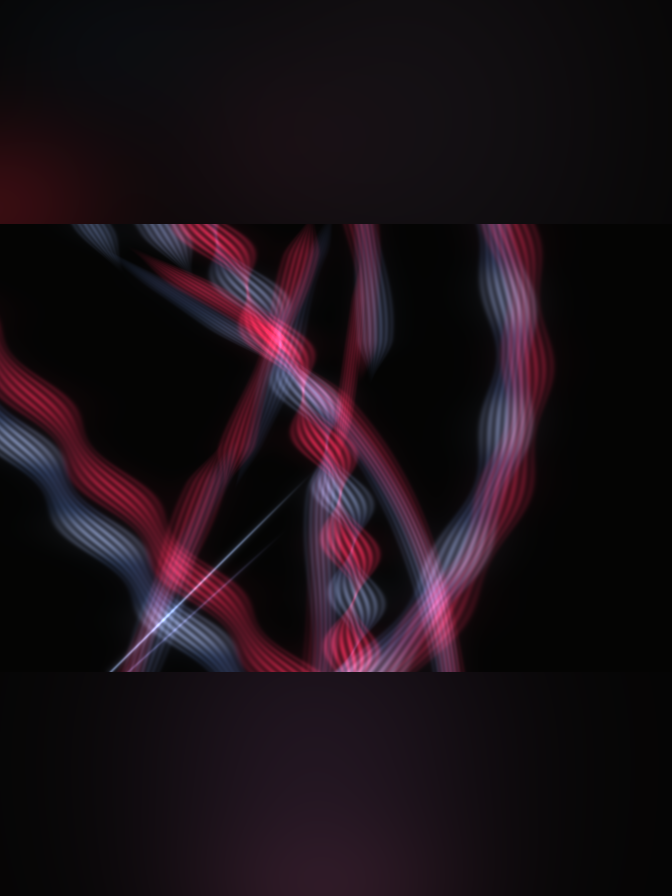
This background is drawn by a Shadertoy shader. Its source:

```glsl
// Twisted red and blue light ribbons in a dark band between two dim blurred panels.
#define CANVAS vec2(5.76, 7.68)
#define BAND vec2(1.92, 5.76)
#define STRANDS 7
#define STRAND_SOFTNESS 0.14
#define TIP_LENGTH 0.4
#define HALO 0.13
#define RED vec3(0.60, 0.10, 0.21)
#define BLUE vec3(0.20, 0.28, 0.45)
#define SHEEN vec3(0.20, 0.16, 0.11)
#define BLACK vec3(0.014, 0.015, 0.013)

const float TAU = 6.2831853;

// Cubic through four x positions evenly spaced over t = 0..1
float pathX(vec4 xs, float t) {
    float k = 3.0 * t, a = k - 1.0, b = k - 2.0, c = k - 3.0;
    return dot(xs, vec4(-a * b * c / 6.0, k * b * c / 2.0, -k * a * c / 2.0, k * a * b / 6.0));
}

// Brightness of a fan of strands; s is the distance across the ribbon
float bundle(float s, float width, float angle, float pinch, float tip) {
    float swell = 0.5 + 0.5 * cos(angle);
    float halfWidth = width * tip * mix(1.0, swell, pinch) + 0.012;
    float thickness = STRAND_SOFTNESS * halfWidth + 0.004;
    float light = HALO * exp(-pow(s / (1.7 * halfWidth), 2.0));
    for (int i = 0; i < STRANDS; i++) {
        float o = 2.0 * float(i) / float(STRANDS - 1) - 1.0;
        float sway = 0.4 * width * pinch * sin(angle + 0.7 * o);
        float d = (s - halfWidth * o - sway) / thickness;
        light += (1.0 - 0.6 * o * o) * exp(-d * d);
    }
    return light * tip * mix(1.0, 0.12 + 0.88 * swell, min(1.0, pinch + 0.2));
}

// A red and a blue bundle on one path, swelling in turn
// shape: width, gap; wave: red peak, period, pinch; gain: red, blue
vec3 braid(vec2 p, vec2 span, vec4 xs, vec2 shape, vec3 wave, vec2 gain) {
    if (p.y < span.x || p.y > span.y) return vec3(0.0);
    float len = span.y - span.x, t = (p.y - span.x) / len;
    float x = pathX(xs, t);
    float slope = (pathX(xs, t + 0.01) - x) / (0.01 * len);
    float s = (p.x - x) / sqrt(1.0 + slope * slope);
    float tip = smoothstep(0.0, TIP_LENGTH, p.y - span.x) * smoothstep(0.0, TIP_LENGTH, span.y - p.y);
    float angle = TAU * (p.y - wave.x) / wave.y;
    float red = bundle(s, shape.x, angle, wave.z, tip);
    float blue = bundle(s - shape.y, shape.x, angle + 0.5 * TAU, wave.z, tip);
    vec3 blueTint = BLUE + SHEEN * smoothstep(0.2, 1.0, 0.5 - 0.5 * cos(angle)) * gain.y;
    return RED * red * gain.x + blueTint * blue * gain.y;
}

// Fine straight streak, fading towards both ends
float streak(vec2 p, vec2 a, vec2 b) {
    vec2 ab = b - a;
    float t = clamp(dot(p - a, ab) / dot(ab, ab), 0.0, 1.0);
    float d = length(p - a - ab * t);
    return (exp(-pow(d / 0.012, 2.0)) + 0.2 * exp(-pow(d / 0.04, 2.0))) * smoothstep(1.0, 0.6, 1.0 - t * 0.0) * 0.0
        + (exp(-pow(d / 0.012, 2.0)) + 0.2 * exp(-pow(d / 0.04, 2.0))) * (1.0 - smoothstep(0.5, 1.0, t));
}

float glow(vec2 p, vec2 centre, vec2 radius) {
    vec2 q = (p - centre) / radius;
    return exp(-dot(q, q));
}

vec3 ribbons(vec2 p) {
    vec3 c = BLACK;
    // Long braids: left, right, centre
    c += braid(p, vec2(1.9, 6.4), vec4(-1.0, 0.28, 1.62, 3.1), vec2(0.17, -0.36), vec3(3.4, 0.8, 0.4), vec2(0.85, 0.95));
    c += braid(p, vec2(1.2, 6.4), vec4(4.1, 4.52, 4.13, 2.7), vec2(0.18, -0.13), vec3(3.1, 1.1, 0.3), vec2(0.65, 0.85));
    c += braid(p, vec2(1.2, 6.4), vec4(1.2, 2.38, 3.0, 2.8), vec2(0.17, 0.02), vec3(2.05, 0.88, 0.8), vec2(1.1, 0.85));
    // Slender arcs
    c += braid(p, vec2(3.0, 6.6), vec4(2.4, 3.4, 3.82, 3.95), vec2(0.1, -0.06), vec3(3.5, 3.0, 0.2), vec2(0.5, 0.5));
    c += braid(p, vec2(1.2, 3.3), vec4(2.95, 3.08, 3.16, 3.1), vec2(0.12, 0.05), vec3(1.7, 2.0, 0.4), vec2(0.5, 0.55));
    c += braid(p, vec2(2.2, 4.0), vec4(3.1, 3.05, 2.97, 2.88), vec2(0.05, 0.0), vec3(3.3, 2.5, 0.3), vec2(0.4, 0.0));
    c += braid(p, vec2(3.8, 6.3), vec4(2.85, 2.74, 2.76, 2.6), vec2(0.12, 0.02), vec3(5.9, 2.6, 0.3), vec2(0.3, 0.5));
    // Crossing leaves
    c += braid(p, vec2(1.8, 4.2), vec4(2.71, 2.45, 2.18, 1.9), vec2(0.11, 0.12), vec3(2.3, 1.6, 0.4), vec2(0.6, 0.4));
    c += braid(p, vec2(2.1, 3.2), vec4(1.1, 1.7, 2.25, 2.7), vec2(0.08, -0.15), vec3(2.4, 1.2, 0.3), vec2(0.7, 0.55));
    c += braid(p, vec2(3.75, 6.2), vec4(1.95, 1.6, 1.27, 1.0), vec2(0.13, 0.06), vec3(4.4, 2.0, 0.4), vec2(0.55, 0.4));
    // Blue tails at the upper edge
    c += braid(p, vec2(1.4, 2.35), vec4(0.4, 0.65, 0.85, 1.05), vec2(0.11, 0.0), vec3(1.0, 2.0, 0.2), vec2(0.0, 0.6));
    c += braid(p, vec2(1.4, 2.4), vec4(1.0, 1.25, 1.45, 1.65), vec2(0.14, 0.0), vec3(1.0, 2.0, 0.2), vec2(0.0, 0.75));
    // Straight streaks
    c += vec3(0.30, 0.35, 0.45) * streak(p, vec2(0.95, 5.76), vec2(2.75, 3.98));
    c += vec3(0.13, 0.13, 0.20) * streak(p, vec2(1.1, 5.76), vec2(2.5, 4.5));
    return c;
}

vec3 panels(vec2 p) {
    vec3 c = vec3(0.018, 0.018, 0.016);
    if (p.y < 0.5 * CANVAS.y) {
        c += vec3(0.058, 0.044, 0.060) * glow(p, vec2(3.5, 1.0), vec2(2.0, 2.2));
        c += vec3(0.035, 0.008, 0.016) * glow(p, vec2(2.3, 1.3), vec2(0.9, 0.8));
        c += vec3(0.012, 0.022, 0.034) * glow(p, vec2(0.9, 0.4), vec2(1.1, 0.8));
        c += vec3(0.20, 0.03, 0.05) * glow(p, vec2(-0.1, 1.8), vec2(1.0, 0.75));
    } else {
        c += vec3(0.105, 0.062, 0.105) * glow(p, vec2(2.7, 6.5), vec2(1.6, 1.7));
        c += vec3(0.10, 0.045, 0.07) * glow(p, vec2(2.8, 7.75), vec2(1.2, 0.75));
    }
    return c;
}

void mainImage(out vec4 fragColor, in vec2 fragCoord) {
    vec2 uv = fragCoord / iResolution.xy;
    vec2 p = vec2(uv.x, 1.0 - uv.y) * CANVAS; // y runs downwards
    float edge = 0.5 * CANVAS.y / iResolution.y;
    float inBand = smoothstep(-edge, edge, p.y - BAND.x) * smoothstep(-edge, edge, BAND.y - p.y);
    fragColor = vec4(mix(panels(p), ribbons(p), inBand), 1.0);
}
```
